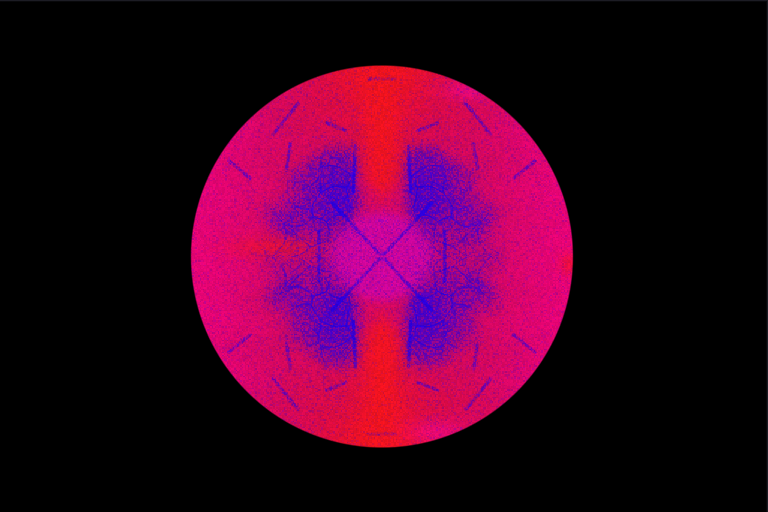
Give the GLSL for this background, as a WebGL 2 fragment shader.

```glsl
#version 300 es
precision highp float;
uniform vec2 u_resolution;
out vec4 fragColor;

float hash(vec2 p) {
    vec3 v = fract(vec3(p.xyx) * 0.1031);
    v += dot(v, v.yzx + 33.33);
    return fract((v.x + v.y) * v.z);
}

// Gap between the two nearest cell points: near zero on cell borders
float cellBorder(vec2 p) {
    vec2 cell = floor(p), nearest = vec2(9.0);
    for (int j = -1; j <= 1; j++)
    for (int i = -1; i <= 1; i++) {
        vec2 c = cell + vec2(i, j);
        float d = length(c + vec2(hash(c + 7.0), hash(c + 41.0)) - p);
        nearest = d < nearest.x ? vec2(d, nearest.x) : vec2(nearest.x, min(d, nearest.y));
    }
    return nearest.y - nearest.x;
}

float segment(vec2 p, vec2 a, vec2 b) {
    vec2 ab = b - a;
    return length(p - a - ab * clamp(dot(p - a, ab) / dot(ab, ab), 0.0, 1.0));
}

float blob(vec2 p, vec2 center, vec2 size) {
    vec2 d = (p - center) / size;
    return exp(-dot(d, d));
}

float stroke(vec2 p, vec2 a, vec2 b) {
    return 1.0 - smoothstep(0.003, 0.014, segment(p, a, b));
}

void main() {
    vec2 p = (gl_FragCoord.xy - 0.5 * u_resolution) / u_resolution.y;
    vec2 q = (p + vec2(0.004, 0.001)) / 0.373;
    vec2 m = abs(q);
    float r = length(q);

    // Red poles fading to magenta sides
    float warp = 0.03 * sin(m.y * 23.0 + sin(m.x * 17.0));
    float pole = smoothstep(0.25, 0.95, m.y) * (1.0 - smoothstep(0.1, 0.75, m.x + warp));
    float side = smoothstep(0.45, 1.0, m.x + warp);
    vec3 color = mix(vec3(0.88, 0.03, 0.34), vec3(0.92, 0.05, 0.19), pole);
    color = mix(color, vec3(0.94, 0.01, 0.47), 0.8 * side);

    // Bright vertical flame, side streak and rim patches
    float width = 0.05 + 0.08 * smoothstep(0.3, 0.5, m.y) + 0.1 * smoothstep(0.75, 1.0, m.y);
    float flame = exp(-pow(m.x / width, 2.0)) * smoothstep(0.22, 0.42, m.y);
    float streak = blob(q, vec2(-0.55, 0.05), vec2(0.25, 0.06))
                 + blob(q, vec2(0.98, -0.04), vec2(0.05, 0.06));
    color = mix(color, vec3(0.95, 0.08, 0.1), min(0.85 * flame + 0.6 * streak, 1.0));
    float pinkRim = blob(q, vec2(0.45, 0.87), vec2(0.12, 0.05))
                  + blob(q, vec2(0.28, -0.92), vec2(0.16, 0.07));
    color = mix(color, vec3(0.97, 0.03, 0.5), 0.7 * pinkRim);

    // Pink core
    float core = 1.0 - smoothstep(0.19, 0.29, length(q * vec2(0.9, 1.05)));
    color = mix(color, vec3(0.89, 0.02, 0.57), core);

    // Violet ring, split by the vertical axis into four dense lobes
    float ring = smoothstep(0.2, 0.32, r) * (1.0 - smoothstep(0.5, 0.7, r + warp));
    float gap = smoothstep(0.06, 0.19, m.x);
    float density = 0.38 * ring * gap * mix(0.5, 1.0, smoothstep(0.02, 0.25, m.y));
    density += 0.28 * gap * blob(m, vec2(0.22, 0.32), vec2(0.14, 0.2));
    density += 0.09 * (1.0 - flame) * (1.0 - 0.5 * side) + 0.06 * core;
    density *= 1.0 - 0.6 * streak;

    // Veins along cell borders
    vec2 bend = m + 0.03 * sin(m.yx * 19.0);
    float veins = 1.0 - smoothstep(0.0, 0.09, cellBorder(bend * 7.0 + 3.0));
    float fine = 1.0 - smoothstep(0.0, 0.16, cellBorder(bend * 15.0));
    density += (0.28 * veins + 0.16 * fine) * ring * gap;

    // Diagonal cross and mirrored dark strokes
    float marks = stroke(m, vec2(0.01), vec2(0.26, 0.28));
    marks = max(marks, stroke(m, vec2(0.14, 0.58), vec2(0.15, 0.34)));
    marks = max(marks, stroke(m, vec2(0.48, 0.59), vec2(0.5, 0.46)));
    marks = max(marks, stroke(m, vec2(0.8, 0.5), vec2(0.69, 0.41)));
    marks = max(marks, stroke(m, vec2(0.44, 0.8), vec2(0.57, 0.64)));
    marks = max(marks, stroke(m, vec2(0.19, 0.66), vec2(0.29, 0.7)));
    marks = max(marks, stroke(m, vec2(0.33, 0.13), vec2(0.33, 0.0)));
    marks = max(marks, 0.6 * stroke(m, vec2(0.0, 0.93), vec2(0.07, 0.93)));
    density += 0.4 * marks;

    // Speckle: each grain leans toward blue by the local density
    vec2 grain = floor(p * 342.0) + 400.0;
    float speck = smoothstep(-0.3, 0.3, density - hash(grain));
    float blueness = clamp(mix(density, speck, 0.35), 0.0, 1.0);
    color = mix(color, vec3(0.17, 0.0, 0.86), blueness);
    color *= 0.94 + 0.12 * hash(grain + 91.0);

    // Disc on black, with faint lines at the top and right borders
    float pixel = 1.0 / (0.373 * u_resolution.y);
    color *= 1.0 - smoothstep(1.0 - pixel, 1.0 + pixel, r);
    vec2 inset = 0.5 * vec2(u_resolution.x / u_resolution.y, 1.0) - p;
    color += vec3(0.11, 0.11, 0.14) * (1.0 - smoothstep(0.001, 0.004, min(inset.x, inset.y)));
    fragColor = vec4(color, 1.0);
}
```
